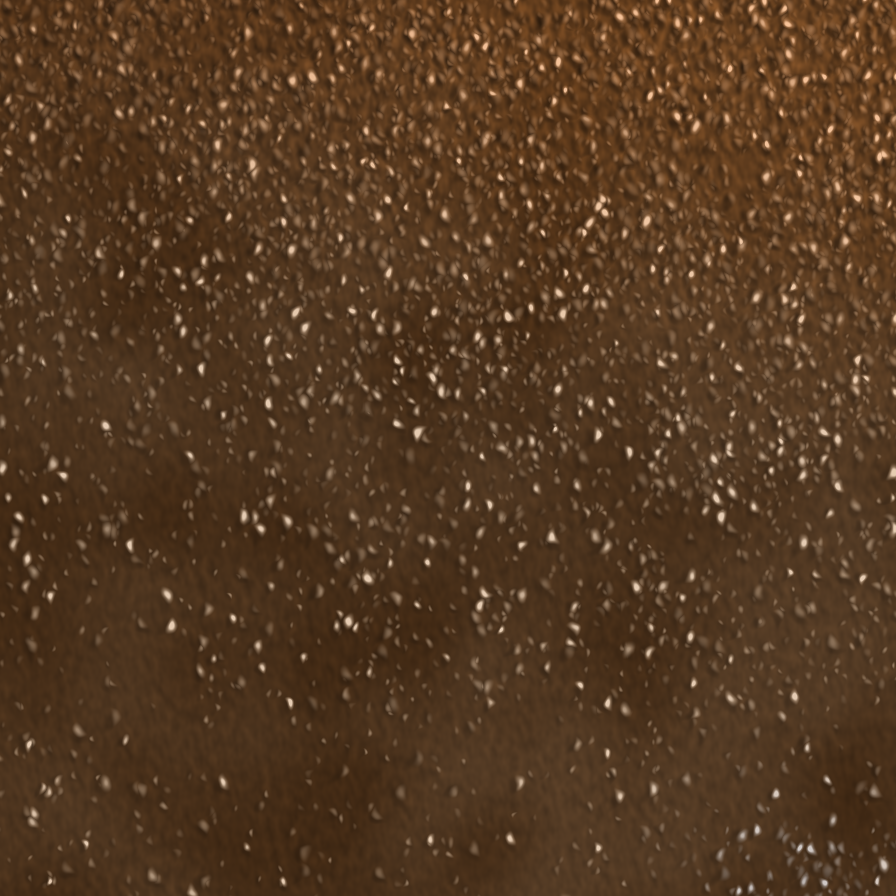
Reproduce this texture procedurally as a three.js fragment shader.

```glsl
// Brown glittering surface: warm light at the upper right, sparse glints below.
varying vec2 vUv;

vec2 hash2(vec2 p) {
  vec3 q = fract(p.xyx * vec3(0.1031, 0.1030, 0.0973));
  q += dot(q, q.yzx + 33.33);
  return fract((q.xx + q.yz) * q.zy);
}

float corner(vec2 cell, vec2 offset) {
  return dot(hash2(cell) * 2.0 - 1.0, offset);
}

float gradientNoise(vec2 p) {
  vec2 i = floor(p), f = fract(p);
  vec2 u = f * f * f * (f * (f * 6.0 - 15.0) + 10.0);
  vec2 e = vec2(1.0, 0.0);
  return mix(mix(corner(i, f), corner(i + e, f - e), u.x),
             mix(corner(i + e.yx, f - e.yx), corner(i + 1.0, f - 1.0), u.x), u.y);
}

// Share of cells that carry a glint
float glintDensity(vec2 p) {
  float rise = smoothstep(0.1, 1.0, p.y + 0.3 * (p.x - 0.5));
  float patches = 0.6 * gradientNoise(p * 9.0 + 40.0);
  float cornerPatch = 0.35 * smoothstep(0.2, 0.0, length((p - vec2(0.93, 0.02)) * vec2(0.8, 1.6)));
  return mix(0.11, 0.75, rise) + patches * (0.25 + rise) + cornerPatch;
}

// Slightly bent, upright flakes on a jittered grid: x = light, y = shade beside it
vec2 glitter(vec2 p, float cells, float seed) {
  vec2 home = floor(p * cells);
  vec2 result = vec2(0.0);
  for (int j = -1; j <= 1; j++) {
    for (int i = -1; i <= 1; i++) {
      vec2 cell = home + vec2(float(i), float(j));
      vec2 jitter = hash2(cell + seed);
      vec2 kind = hash2(cell + seed + 57.0);
      vec2 form = hash2(cell + seed + 131.0);
      vec2 center = (cell + jitter) / cells;
      float present = step(kind.x, glintDensity(center));

      vec2 d = (p - center) * cells;
      float angle = 0.12 + (form.x - 0.5) * 1.3;
      d = mat2(cos(angle), -sin(angle), sin(angle), cos(angle)) * d;
      vec2 q = d / (vec2(0.28, 0.46) * mix(0.7, 1.2, form.y));
      q.x += (fract(form.x * 7.3) - 0.5) * 1.2 * q.y * q.y;

      float light = smoothstep(1.25, 0.1, length(q)) * mix(0.3, 1.2, pow(kind.y, 1.6));
      float shade = smoothstep(1.7, 0.3, length(q + vec2(1.1, 0.5)));
      result = max(result, present * vec2(light, shade));
    }
  }
  return result;
}

void main() {
  vec2 p = vUv;
  float warmth = smoothstep(0.5, 1.05, p.y + 0.2 * (p.x - 0.5));
  float topRight = warmth * smoothstep(0.2, 0.7, p.x);

  // Soft ground tones
  float cloud = gradientNoise(p * 4.0 + 11.0) + 0.6 * gradientNoise(p * 9.0 + 3.0);
  float tone = 0.52 + 0.55 * (p.x - 0.5) + 1.3 * cloud;
  vec3 color = mix(vec3(0.258, 0.163, 0.080), vec3(0.328, 0.230, 0.142), clamp(tone, 0.0, 1.0));
  color = mix(color, vec3(0.370, 0.225, 0.105), warmth * 0.75);
  color += vec3(0.05, 0.03, 0.01) * topRight;

  // Upright fine grain, rougher in the light
  float grain = gradientNoise(p * vec2(115.0, 62.0) + p.yx * vec2(25.0, 0.0))
              + 0.4 * gradientNoise(p * vec2(190.0, 120.0) + 70.0);
  color *= 1.0 + grain * mix(0.22, 0.55, warmth);

  // Irregular flake outlines
  vec2 warp = vec2(gradientNoise(p * 85.0), gradientNoise(p * 85.0 + 29.0));
  vec2 flakes = p + 0.003 * warp;
  vec2 large = glitter(flakes, 58.0, 5.0);
  vec2 small = glitter(flakes, 92.0, 211.0) * vec2(0.5, 0.45);

  color *= 1.0 - max(large.y, small.y) * mix(0.16, 0.30, warmth);

  // Glints turn from pale to copper, dimmer and golden at the upper left
  float light = max(large.x, small.x);
  light *= 1.0 - 0.35 * warmth * (1.0 - smoothstep(0.1, 0.5, p.x));
  vec3 pale = mix(vec3(0.76, 0.65, 0.54), vec3(0.78, 0.53, 0.33), warmth * 0.8);
  pale = mix(pale, vec3(0.66, 0.63, 0.62), smoothstep(0.25, 0.0, distance(p, vec2(0.88, 0.0))));
  color = mix(color, pale, min(light, 1.0));
  color += vec3(0.14, 0.15, 0.16) * smoothstep(0.5, 1.0, light) * (1.0 + 0.4 * topRight);

  gl_FragColor = vec4(clamp(color, 0.0, 1.0), 1.0);
}
```
